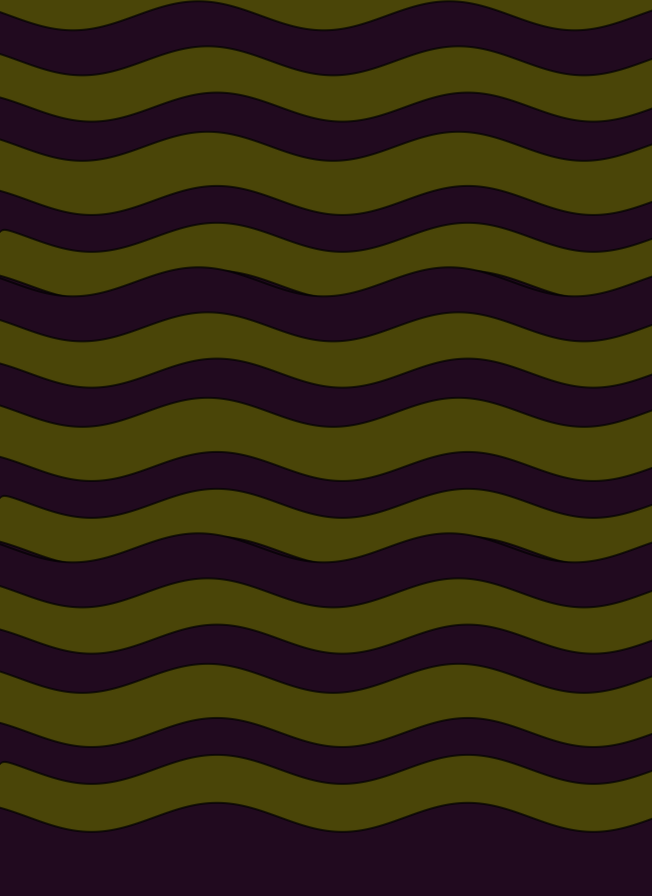
Reproduce this pattern procedurally as a WebGL 1 fragment shader.

```glsl
precision highp float;
// Stacked olive and purple sine-wave bands with thin dark outlines, in three repeats.

#define TILES 3
#define TILE_HEIGHT 0.2969
#define WAVELENGTH 0.280
#define AMPLITUDE 0.0162
#define LINE_WIDTH 0.0023
#define LINE_OPACITY 0.68
#define NOTCH_DEPTH 0.005
#define NOTCH_WIDTH 0.003
#define OLIVE vec3(0.29, 0.27, 0.03)
#define PURPLE vec3(0.13, 0.04, 0.12)

uniform vec2 u_resolution;

// Fills everything below a wavy edge, then strokes the edge.
// p.y runs downward from the top; all lengths are in canvas heights.
void paintBelow(inout vec3 color, vec2 p, float level, float crestX, vec3 fill) {
  float pixel = 1.0 / u_resolution.y;
  float frequency = 6.2831853 / WAVELENGTH;
  float angle = frequency * (p.x - crestX);
  float slope = AMPLITUDE * frequency * sin(angle);
  float dist = (p.y - level + AMPLITUDE * cos(angle)) / sqrt(1.0 + slope * slope);

  color = mix(color, fill, clamp(dist / pixel + 0.5, 0.0, 1.0));
  float outer = clamp((0.5 * LINE_WIDTH - dist) / pixel + 0.5, 0.0, 1.0);
  float inner = clamp((-0.5 * LINE_WIDTH - dist) / pixel + 0.5, 0.0, 1.0);
  color *= 1.0 - LINE_OPACITY * (outer - inner);
}

void main() {
  vec2 p = gl_FragCoord.xy / u_resolution.y;
  p.y = 1.0 - p.y;

  // The third olive band starts with a small rounded corner at the left.
  float notch = NOTCH_DEPTH * exp(-p.x / NOTCH_WIDTH);

  // Tiles are painted downward, so each one overlaps the end of the last.
  vec3 color = OLIVE;
  for (int i = 0; i < TILES; i++) {
    vec2 q = p - vec2(0.0, float(i) * TILE_HEIGHT);
    paintBelow(color, q, 0.0176, 0.2214, PURPLE);
    paintBelow(color, q, 0.0679, 0.2318, OLIVE);
    paintBelow(color, q, 0.1195, 0.2422, PURPLE);
    paintBelow(color, q, 0.1633, 0.2318, OLIVE);
    paintBelow(color, q, 0.2237, 0.2422, PURPLE);
    paintBelow(color, q, 0.2649 + notch, 0.2422, OLIVE);
    paintBelow(color, q, 0.3184, 0.2422, PURPLE);
  }

  gl_FragColor = vec4(color, 1.0);
}
```
